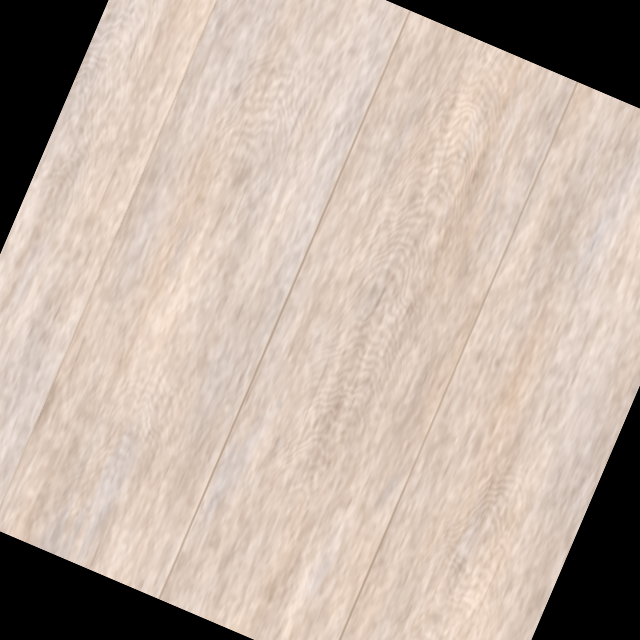
A Shadertoy shader for this texture:

```glsl
float hash(vec2 p) {
    uvec2 q = uvec2(ivec2(p)) * uvec2(1597334673u, 3812015801u);
    uint h = (q.x ^ q.y) * 1597334673u;
    h = (h ^ (h >> 15)) * 2246822519u;
    return float((h ^ (h >> 13)) & 65535u) / 65535.0;
}

float noise(vec2 p) {
    vec2 i = floor(p), f = fract(p);
    f = f * f * (3.0 - 2.0 * f);
    return mix(mix(hash(i), hash(i + vec2(1, 0)), f.x),
               mix(hash(i + vec2(0, 1)), hash(i + vec2(1, 1)), f.x), f.y);
}

// Layered noise centred on zero
float fbm(vec2 p) {
    float sum = 0.0, gain = 0.5;
    for (int i = 0; i < 4; i++) {
        sum += gain * (noise(p) - 0.5);
        p = p * 2.03 + 17.0;
        gain *= 0.55;
    }
    return sum;
}

// Wood tone: 0 is dark, 1 is light; x runs across the board, y along it
float woodTone(vec2 p, float board, float mid) {
    vec2 q = p + vec2(3.7, 5.3) * (board + 4.0);
    q.x += 0.012 * fbm(q * vec2(9.0, 5.0));
    float tone = 0.58;
    tone += 1.0 * fbm(q * vec2(15.0, 2.2));
    tone += 0.9 * fbm(q * vec2(48.0, 5.0) + 31.0);
    tone += 0.55 * (noise(q * vec2(190.0, 42.0)) - 0.5);
    tone += 0.45 * (noise(q * vec2(260.0, 95.0) + 9.0) - 0.5);

    // Arched growth rings in patches along the middle of the board
    float patches = smoothstep(0.5, 0.8, noise(q * vec2(7.0, 6.0) + 60.0));
    float rings = sin(330.0 * p.y + 6000.0 * mid * mid + 34.0 * fbm(q * vec2(22.0, 9.0)));
    tone += 0.16 * rings * patches * exp(-mid * mid * 260.0);

    // Sparse dark pores
    float pores = noise(q * vec2(150.0, 22.0) + 80.0);
    return tone - 0.35 * smoothstep(0.78, 1.0, pores);
}

// Slender smudges near the board middles
float knots(vec2 p) {
    vec2 spots[4] = vec2[4](vec2(0.079, -0.131), vec2(0.09, -0.408),
                            vec2(0.351, 0.425), vec2(-0.2, 0.154));
    float dark = 0.0;
    for (int i = 0; i < 4; i++) {
        vec2 d = p - spots[i];
        d.x += 0.02 * fbm(p * vec2(30.0, 25.0));
        dark += exp(-dot(d * vec2(120.0, 36.0), d * vec2(120.0, 36.0)));
        dark += 0.35 * exp(-dot(d * vec2(45.0, 13.0), d * vec2(45.0, 13.0)));
    }
    return dark;
}

void mainImage(out vec4 fragColor, in vec2 fragCoord) {
    float pixel = 1.0 / min(iResolution.x, iResolution.y);
    vec2 uv = (fragCoord - 0.5 * iResolution.xy) * pixel;

    // Turned frame: x across the boards, y along the grain
    float angle = radians(23.1);
    vec2 p = mat2(cos(angle), sin(angle), -sin(angle), cos(angle)) * uv;

    // Boards
    float slot = (p.x + 0.06) / 0.2845;
    float board = floor(slot);
    float mid = (slot - board - 0.5) * 0.2845;
    float tone = woodTone(p, board, mid) - 0.4 * knots(p);
    vec3 color = mix(vec3(0.80, 0.72, 0.66), vec3(0.94, 0.87, 0.82), clamp(tone, -0.5, 1.25));

    // Cool and warm stains
    float stain = fbm(p * vec2(13.0, 3.0) + 40.0 + 7.0 * board);
    color += vec3(0.06, 0.0, -0.07) * stain;
    color += vec3(-0.02, 0.0, 0.025) * smoothstep(0.15, 0.35, fbm(p * vec2(20.0, 4.0) + 90.0));

    // Seams with a pale bevel, faintest at the left
    float nearest = round(slot);
    float offset = (slot - nearest) * 0.2845;
    float strength = (nearest < 0.0 ? 0.35 : 0.8) * (0.65 + 0.6 * noise(vec2(nearest + 8.0, p.y * 7.0 + 9.0)));
    float groove = 1.0 - smoothstep(0.0005, 0.0012 + pixel, abs(offset));
    float bevel = 1.0 - smoothstep(0.0, 0.004, abs(offset + 0.004));
    color = mix(color, vec3(0.94, 0.87, 0.80), 0.35 * strength * bevel);
    color = mix(color, vec3(0.70, 0.61, 0.53), 0.8 * strength * groove);

    // Square panel on black
    float edge = max(abs(p.x), abs(p.y)) - 0.5;
    color *= 1.0 - smoothstep(-0.5 * pixel, 0.5 * pixel, edge);
    fragColor = vec4(clamp(color, 0.0, 1.0), 1.0);
}
```
